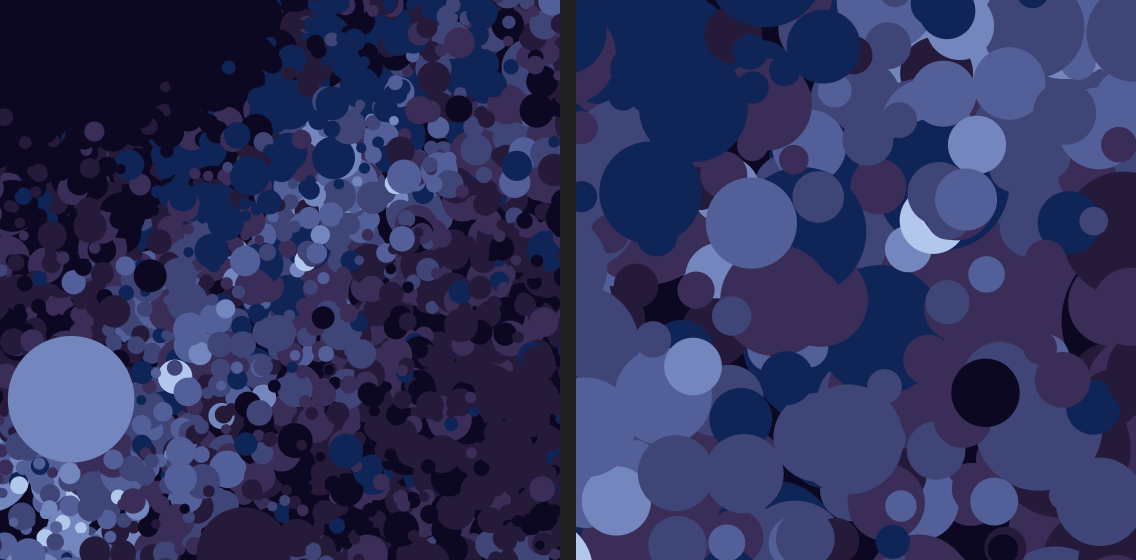
Left: the whole. Right: its middle third, enlarged.
Reproduce this background procedurally as a WebGL 1 fragment shader.

```glsl
precision highp float;

uniform vec2 u_resolution;

vec4 hash4(vec3 seed) {
  vec4 q = fract(seed.xyzx * vec4(0.1031, 0.1030, 0.0973, 0.1099));
  q += dot(q, q.wzxy + 33.33);
  return fract((q.xxyz + q.yzzw) * q.zywx);
}

float blob(vec2 p, vec2 center, float radius) {
  vec2 d = (p - center) / radius;
  return exp(-dot(d, d));
}

float segmentDistance(vec2 p, vec2 a, vec2 b) {
  vec2 ab = b - a;
  return length(p - a - ab * clamp(dot(p - a, ab) / dot(ab, ab), 0.0, 1.0));
}

// Inks ordered from dark to pale
vec3 toneInk(float tone) {
  if (tone < 0.5) return vec3(0.050, 0.032, 0.135);
  if (tone < 1.5) return vec3(0.148, 0.102, 0.232);
  if (tone < 2.5) return vec3(0.226, 0.177, 0.345);
  if (tone < 3.5) return vec3(0.248, 0.274, 0.465);
  if (tone < 4.5) return vec3(0.320, 0.372, 0.595);
  if (tone < 5.5) return vec3(0.450, 0.525, 0.745);
  return vec3(0.700, 0.780, 0.925);
}

// Regional mood decides the ink of a disc from its center
vec3 discInk(vec2 c, vec4 rnd) {
  float band = segmentDistance(c, vec2(0.05, 0.05), vec2(0.66, 0.72));
  float quiet = blob(c, vec2(0.08, 0.95), 0.27) + blob(c, vec2(0.92, 0.27), 0.24)
              + 0.8 * blob(c, vec2(0.42, 0.93), 0.12);
  quiet = min(quiet, 1.0);

  float tone = 0.9 + 2.2 * exp(-band * band / 0.042);
  tone += 1.5 * blob(c, vec2(0.64, 0.70), 0.11);
  tone += 1.3 * blob(c, vec2(0.06, 0.06), 0.14);
  tone += 0.9 * blob(c, vec2(0.90, 0.95), 0.20);
  tone -= 1.2 * blob(c, vec2(0.08, 0.92), 0.33);
  tone -= 1.5 * blob(c, vec2(0.42, 0.93), 0.17);
  tone += (rnd.x + rnd.y + rnd.z - 1.5) * 2.3 * (1.0 - 0.8 * quiet);

  float navy = 0.06 + 0.75 * blob(c, vec2(0.65, 0.91), 0.15)
             + 0.50 * blob(c, vec2(0.38, 0.67), 0.15);
  if (rnd.w < navy * (1.0 - 0.8 * quiet)) return vec3(0.060, 0.140, 0.340);
  return toneInk(tone);
}

float discCover(vec2 offset, float radius, float pixel) {
  return clamp(0.5 + (radius - length(offset)) / pixel, 0.0, 1.0);
}

void main() {
  float side = min(u_resolution.x, u_resolution.y);
  vec2 p = gl_FragCoord.xy / side;
  float pixel = 1.0 / side;
  vec3 color = toneInk(0.0);

  // Scattered discs, coarse layers below fine ones
  for (int layer = 0; layer < 17; layer++) {
    float depth = float(layer);
    float cellSize = mix(0.17, 0.05, sqrt(depth / 16.0));
    vec2 shift = hash4(vec3(depth, 7.0, 3.0)).xy + 40.0;
    vec2 home = floor(p / cellSize + shift);
    for (int y = -1; y <= 1; y++) {
      for (int x = -1; x <= 1; x++) {
        vec2 cell = home + vec2(float(x), float(y));
        vec4 place = hash4(vec3(cell, depth + 11.0));
        vec2 center = (cell + place.xy - shift) * cellSize;
        float radius = cellSize * mix(0.17, 0.62, place.z * place.z);
        float cover = discCover(p - center, radius, pixel);
        if (place.w < 0.62 && cover > 0.0) {
          vec4 mood = hash4(vec3(cell, depth + 83.0));
          color = mix(color, discInk(center, mood), cover);
        }
      }
    }
  }

  // Dominant foreground discs
  color = mix(color, toneInk(1.0), discCover(p - vec2(0.435, 0.010), 0.084, pixel));
  color = mix(color, toneInk(5.0), discCover(p - vec2(0.127, 0.287), 0.113, pixel));

  gl_FragColor = vec4(color, 1.0);
}
```
